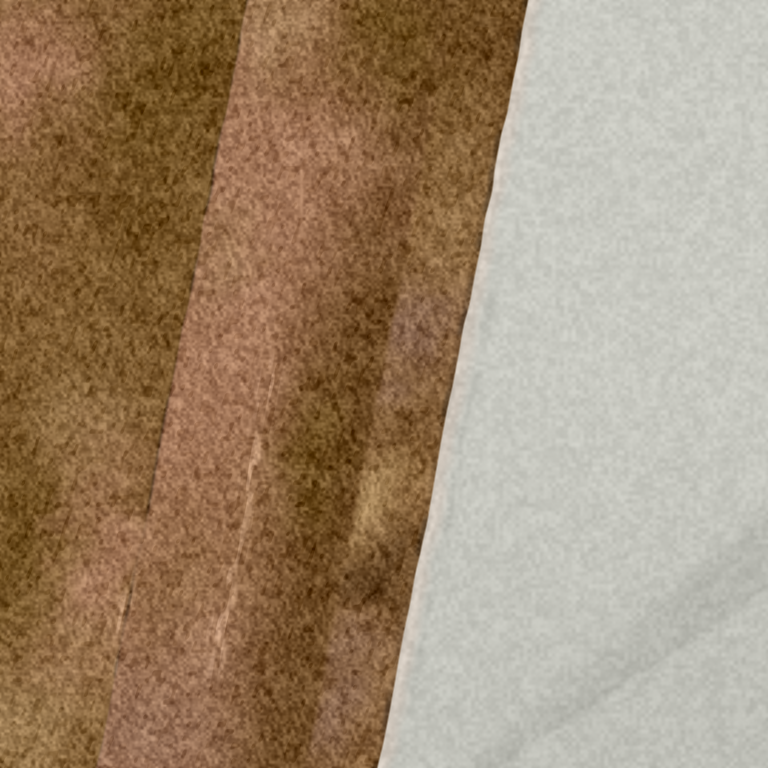
A WebGL 1 fragment shader for this texture:

```glsl
precision highp float;
// Slanted panels of mottled brown paint beside a pale, softly creased plaster sheet.

uniform vec2 u_resolution;

const float SLANT = 0.196;        // shared lean of all seams
const float LEFT_SEAM = 0.126;
const float RIGHT_SEAM = 0.397;
const float SHEET_EDGE = 0.492;

const vec3 OLIVE = vec3(0.41, 0.29, 0.105);
const vec3 UMBER = vec3(0.42, 0.285, 0.14);
const vec3 BROWN = vec3(0.52, 0.375, 0.22);
const vec3 ROSE = vec3(0.635, 0.46, 0.345);
const vec3 SAND = vec3(0.62, 0.495, 0.33);
const vec3 MAUVE = vec3(0.53, 0.395, 0.31);

float hash(vec2 p) {
  vec3 q = fract(vec3(p.xyx) * 0.1031);
  q += dot(q, q.yzx + 33.33);
  return fract((q.x + q.y) * q.z);
}

float noise(vec2 p) {
  vec2 i = floor(p), f = fract(p);
  f = f * f * (3.0 - 2.0 * f);
  return mix(mix(hash(i), hash(i + vec2(1.0, 0.0)), f.x),
             mix(hash(i + vec2(0.0, 1.0)), hash(i + 1.0), f.x), f.y);
}

float fbm(vec2 p) {
  float sum = 0.0, gain = 0.5;
  for (int i = 0; i < 4; i++) {
    sum += gain * noise(p);
    p = p * 2.03 + 17.0;
    gain *= 0.5;
  }
  return sum / 0.9375;
}

// Soft elliptical stain, leaning with the seams.
vec3 stain(vec3 base, vec3 tint, vec2 p, vec2 center, vec2 radius, float amount) {
  vec2 d = p - center;
  d.x -= SLANT * d.y;
  d /= radius;
  return mix(base, tint, amount * exp(-dot(d, d)));
}

float line(float d, float width) {
  return exp(-d * d / (width * width));
}

float span(float x, float lo, float hi, float blur) {
  return smoothstep(lo - blur, lo + blur, x) * (1.0 - smoothstep(hi - blur, hi + blur, x));
}

// Uneven strength along a seam.
float worn(float y, float seed) {
  return 0.25 + 0.75 * smoothstep(0.25, 0.75, noise(vec2(y * 38.0, seed)));
}

vec3 leftPanel(vec2 p) {
  vec3 c = mix(BROWN, OLIVE, 0.45);
  c = stain(c, ROSE, p, vec2(0.05, 0.92), vec2(0.11, 0.11), 1.0);
  c = stain(c, OLIVE, p, vec2(0.23, 0.90), vec2(0.09, 0.20), 0.8);
  c = stain(c, BROWN, p, vec2(0.04, 0.70), vec2(0.07, 0.08), 0.6);
  c = stain(c, SAND, p, vec2(0.12, 0.45), vec2(0.07, 0.12), 0.5);
  c = stain(c, ROSE, p, vec2(0.13, 0.25), vec2(0.08, 0.16), 0.95);
  c = stain(c, OLIVE, p, vec2(0.02, 0.29), vec2(0.05, 0.13), 0.8);
  return stain(c, SAND, p, vec2(0.04, 0.07), vec2(0.10, 0.11), 0.7);
}

vec3 middlePanel(vec2 p, float s) {
  vec3 c = mix(ROSE, UMBER, smoothstep(0.21, 0.37, s));
  c = stain(c, ROSE, p, vec2(0.41, 0.80), vec2(0.13, 0.15), 0.7);
  c = stain(c, SAND, p, vec2(0.36, 0.98), vec2(0.07, 0.07), 0.6);
  c = stain(c, OLIVE, p, vec2(0.51, 0.96), vec2(0.09, 0.10), 0.9);
  c = stain(c, SAND, p, vec2(0.29, 0.67), vec2(0.04, 0.08), 0.4);
  c = stain(c, OLIVE, p, vec2(0.41, 0.40), vec2(0.06, 0.09), 0.8);
  c = stain(c, BROWN, p, vec2(0.24, 0.25), vec2(0.09, 0.12), 0.6);
  return stain(c, MAUVE, p, vec2(0.20, 0.04), vec2(0.10, 0.13), 0.6);
}

vec3 rightPanel(vec2 p) {
  vec3 c = stain(BROWN, OLIVE, p, vec2(0.62, 0.97), vec2(0.12, 0.14), 0.8);
  c = stain(c, SAND, p, vec2(0.60, 0.72), vec2(0.06, 0.13), 0.4);
  c = stain(c, MAUVE, p, vec2(0.54, 0.55), vec2(0.06, 0.08), 0.9);
  c = stain(c, UMBER, p, vec2(0.54, 0.45), vec2(0.06, 0.04), 0.7);
  c = stain(c, SAND * 1.06, p, vec2(0.50, 0.355), vec2(0.06, 0.055), 1.0);
  c = stain(c, UMBER * 0.88, p, vec2(0.49, 0.255), vec2(0.07, 0.045), 0.9);
  return stain(c, MAUVE, p, vec2(0.45, 0.09), vec2(0.06, 0.10), 0.8);
}

vec3 paint(vec2 p, float s) {
  vec2 warped = p + 0.11 * (vec2(fbm(p * 17.0), fbm(p * 17.0 + 40.0)) - 0.5);
  vec3 c = mix(leftPanel(warped), middlePanel(warped, s), smoothstep(-0.002, 0.002, s - LEFT_SEAM));
  float fade = 1.0 - 0.7 * smoothstep(0.78, 0.95, p.y);
  c = mix(c, rightPanel(warped), fade * smoothstep(-0.006, 0.006, s - RIGHT_SEAM));
  c *= 1.0 - 0.26 * worn(p.y, 5.0) * line(s - LEFT_SEAM, 0.0025);
  // Broken pale scratches
  float gaps = smoothstep(0.45, 0.75, noise(vec2(s * 160.0, p.y * 32.0)));
  float scratch = line(s - 0.252, 0.014) * span(p.y, 0.12, 0.54, 0.03)
                + line(s - 0.121, 0.012) * span(p.y, 0.13, 0.28, 0.02);
  c += 0.14 * gaps * scratch;
  // Mottling and flecked grain
  float grain = noise(vec2(p.x * 200.0 + p.y * 60.0, p.y * 130.0)) + noise(p * 270.0 + 9.0) - 1.0;
  float flecks = smoothstep(0.62, 0.9, noise(vec2(p.x * 150.0 - p.y * 50.0, p.y * 105.0)));
  c += 0.12 * (fbm(p * 32.0) - 0.5) + 0.15 * grain * vec3(1.0, 0.95, 0.85) + 0.012 - 0.08 * flecks;
  return c * (1.0 - 0.34 * worn(p.y, 11.0) * line(s - SHEET_EDGE + 0.002, 0.005));
}

vec3 sheet(vec2 p, float s) {
  vec3 c = vec3(0.785, 0.787, 0.755) - 0.045 * smoothstep(0.55, 0.0, p.y) * p.x;
  // Shaded fold in the lower corner
  float crease = p.y - 0.232 - 0.66 * (p.x - 1.0) + 0.008 * (noise(p * 40.0) - 0.5);
  float foldTop = p.y - 0.336 - 0.86 * (p.x - 1.0) + 0.03 * (fbm(p * 20.0) - 0.5);
  c -= 0.04 * smoothstep(-0.008, 0.008, crease) * (1.0 - smoothstep(-0.03, 0.03, foldTop));
  c -= 0.03 * worn(p.x, 21.0) * line(crease - 0.003, 0.005);
  // Raised rim along the edge
  float rim = s - SHEET_EDGE + 0.006 * (noise(p * 45.0) - 0.5);
  c = mix(c, vec3(0.80, 0.755, 0.71), 0.8 * (1.0 - smoothstep(0.006, 0.026, rim)));
  c += 0.05 * worn(p.y, 31.0) * line(rim - 0.006, 0.004);
  c -= 0.04 * worn(p.y, 41.0) * line(rim - 0.027, 0.005) * span(p.y, 0.10, 0.75, 0.12);
  // Fine pitted plaster
  return c + 0.065 * (noise(p * 190.0) - 0.5) + 0.06 * (fbm(p * 80.0) - 0.5);
}

void main() {
  vec2 p = gl_FragCoord.xy / u_resolution;
  float blur = 1.4 / u_resolution.y;
  float s = p.x - SLANT * p.y + 0.003 * (noise(vec2(p.y * 28.0, 3.0)) - 0.5);
  float onSheet = smoothstep(-blur, blur, s - SHEET_EDGE);
  gl_FragColor = vec4(mix(paint(p, s), sheet(p, s), onSheet), 1.0);
}
```
